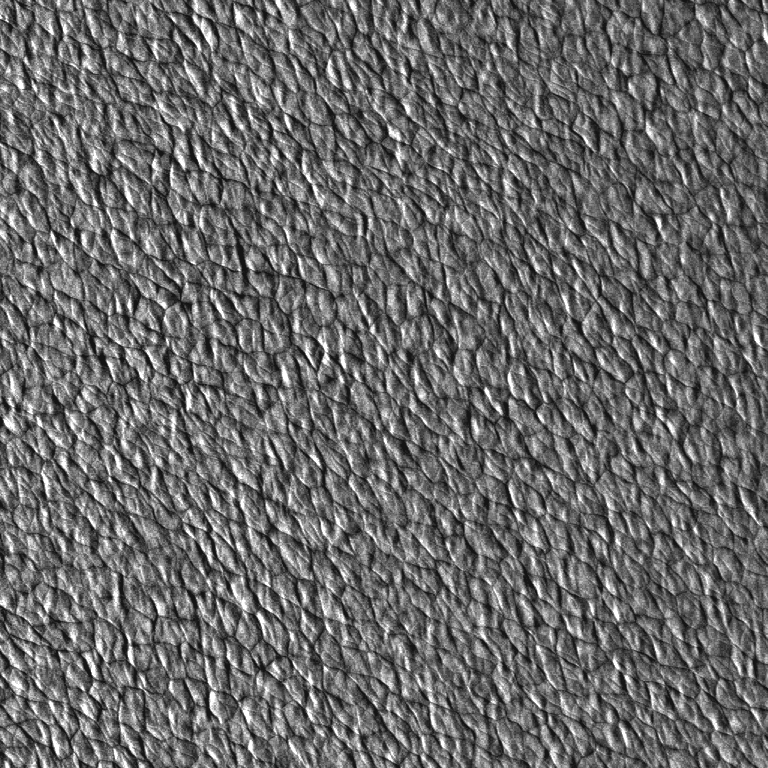
This texture is drawn by a Shadertoy shader. Its source:

```glsl
// Grey pebbled leather: slanted grains split by ragged creases, lit from the left.

const vec2 LIGHT_DIR = vec2(-0.98, -0.20);
const vec2 STEEP_AXIS = vec2(0.0140, -0.0420);   // grain spacing along the steep creases
const vec2 SHALLOW_AXIS = vec2(0.0350, -0.0110); // grain spacing along the shallow creases
const float CREASE_WIDTH = 0.16;                 // as a share of one grain
const float RELIEF_STEP = 0.0014;

float hash(vec2 p) {
    vec3 q = fract(p.xyx * 0.1031);
    q += dot(q, q.yzx + 33.33);
    return fract((q.x + q.y) * q.z);
}

vec2 hash2(vec2 p) {
    return vec2(hash(p), hash(p + vec2(71.7, 19.3)));
}

// Smooth value noise, centred on zero
float noise(vec2 p) {
    vec2 cell = floor(p);
    vec2 f = fract(p);
    f = f * f * (3.0 - 2.0 * f);
    float low = mix(hash(cell), hash(cell + vec2(1.0, 0.0)), f.x);
    float high = mix(hash(cell + vec2(0.0, 1.0)), hash(cell + vec2(1.0, 1.0)), f.x);
    return mix(low, high, f.y) - 0.5;
}

vec2 noise2(vec2 p) {
    return vec2(noise(p), noise(p + vec2(37.2, 83.9)));
}

// Bends the grain lattice broadly, then finely, then frays its edges
vec2 bend(vec2 p) {
    vec2 bent = p + 0.045 * noise2(p * 4.5) + 0.013 * noise2(p * 21.0 + 5.0);
    return bent + 0.0052 * noise2(p * vec2(95.0, 65.0) + 9.0);
}

// Approximate distance to the border of a jittered cell
float borderDistance(vec2 p, float jitter) {
    vec2 cell = floor(p);
    float nearest = 8.0;
    float second = 8.0;
    for (int y = -1; y <= 1; y++) {
        for (int x = -1; x <= 1; x++) {
            vec2 id = cell + vec2(x, y);
            vec2 centre = id + 0.5 + jitter * (hash2(id) - 0.5);
            float d = length(centre - p);
            second = min(second, max(nearest, d));
            nearest = min(nearest, d);
        }
    }
    return 0.5 * (second - nearest);
}

// Depth of the creases between grains: 1 on the border, 0 on top
float creaseDepth(vec2 p, float scale, float jitter) {
    vec2 lattice = inverse(mat2(STEEP_AXIS, SHALLOW_AXIS)) * bend(p);
    return exp(-borderDistance(lattice * scale + 13.0 * scale, jitter) / CREASE_WIDTH);
}

// x: light caught by the slope, y: mean crease depth
vec2 relief(vec2 p, float scale, float jitter) {
    vec2 offset = LIGHT_DIR * RELIEF_STEP;
    float lit = creaseDepth(p + offset, scale, jitter);
    float far = creaseDepth(p - offset, scale, jitter);
    float width = CREASE_WIDTH * 0.04 / scale;
    return vec2((lit - far) * width / (2.0 * RELIEF_STEP), 0.5 * (lit + far));
}

// Fine strands running nearly upright across the hide
float fibres(vec2 p, vec2 frequency) {
    vec2 swayed = p + 0.012 * noise2(p * 28.0);
    vec2 along = vec2(swayed.x + 0.15 * swayed.y, swayed.y);
    return noise(along * frequency);
}

// Light caught by the small folds of the strands
float fibreRelief(vec2 p, vec2 frequency) {
    vec2 offset = LIGHT_DIR * RELIEF_STEP * 1.3;
    return fibres(p - offset, frequency) - fibres(p + offset, frequency);
}

// Turns a unit-variance shade into a grey level
float tone(float shade) {
    shade = clamp(shade, -2.4, 3.0);
    return 0.395 + 0.185 * shade + 0.022 * shade * shade;
}

void mainImage(out vec4 fragColor, in vec2 fragCoord) {
    vec2 uv = fragCoord / iResolution.y;

    // Grains with continuous thin creases, and finer wrinkles over them
    vec2 grain = relief(uv, 1.0, 0.72);
    vec2 wrinkle = relief(uv + 0.37, 1.75, 0.95);
    float strength = 1.0 + 0.4 * noise(uv * 12.0) + 0.6 * noise(uv * 40.0);
    float groove = grain.y * grain.y * grain.y;
    float shade = 0.22 + strength * (1.45 * grain.x - 1.15 * groove);
    shade += (1.0 - 0.4 * grain.y) * 1.3 * wrinkle.x;

    // Fibrous surface, roughest on the lit flanks, and speckle
    float roughness = 0.9 + 0.5 * abs(grain.x);
    shade += roughness * 3.2 * fibreRelief(uv, vec2(115.0, 45.0));
    shade += roughness * 1.9 * fibres(uv + 0.61, vec2(220.0, 85.0));
    shade += 0.95 * (hash(floor(uv * 512.0)) - 0.5);

    // Light fades towards the upper right
    shade *= 1.14 - 0.25 * uv.x;
    shade += 0.36 * (0.5 - uv.x) + 0.14 * (0.5 - uv.y);

    fragColor = vec4(vec3(clamp(tone(shade), 0.0, 1.0)), 1.0);
}
```
